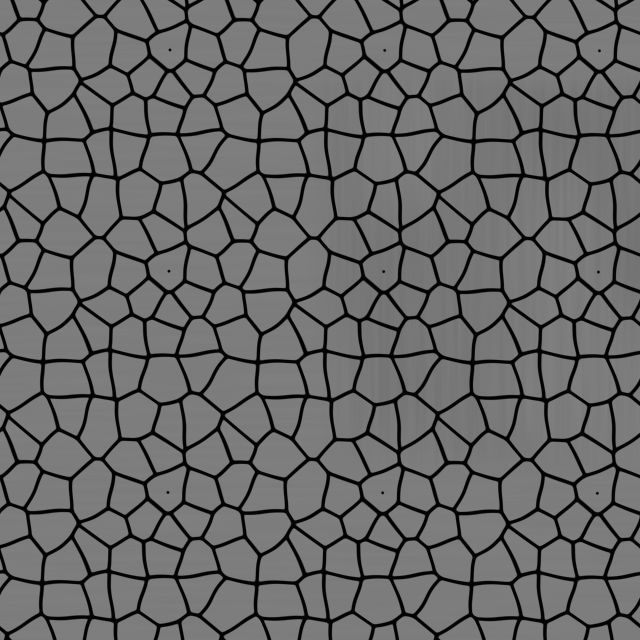
Reproduce this pattern procedurally as a WebGL 2 fragment shader.

```glsl
#version 300 es
precision highp float;
// Black cracked-cell network on brushed grey, in a tile repeating about three times each way.
// Cells are a Voronoi diagram of wrapped, jittered seeds; lines follow the bisectors.
// One small dot marks each tile, and the brushing changes direction across the canvas.

uniform vec2 u_resolution;
out vec4 fragColor;

const vec2 TILE = vec2(0.3355, 0.3457);   // repeat size in canvas units
const float GRID = 6.0;                   // seed slots along each side of a tile

vec3 hash3(vec2 p) {
  vec3 q = fract(vec3(p.xyx) * vec3(0.1031, 0.1030, 0.0973));
  q += dot(q, q.yxz + 33.33);
  return fract((q.xxy + q.yzz) * q.zyx);
}

float noise(vec2 p) {
  vec2 i = floor(p), f = fract(p);
  f = f * f * (3.0 - 2.0 * f);
  return mix(mix(hash3(i).x, hash3(i + vec2(1, 0)).x, f.x),
             mix(hash3(i + vec2(0, 1)).x, hash3(i + vec2(1, 1)).x, f.x), f.y);
}

// Seed position within its slot (xy) and whether the slot is occupied (z)
vec3 seedInSlot(vec2 slot) {
  vec2 wrapped = mod(slot, GRID);
  if (wrapped.x + wrapped.y < 0.5) return vec3(0.5, 0.5, 1.0);
  vec3 h = hash3(wrapped + 17.0);
  return vec3(0.08 + 0.84 * h.xy, step(0.1, h.z));
}

float smoothMin(float a, float b, float k) {
  float h = max(k - abs(a - b), 0.0) / k;
  return min(a, b) - h * h * k * 0.25;
}

// Distance to the nearest cell border, in canvas units
float borderDistance(vec2 tilePos) {
  vec2 slotSize = TILE / GRID;
  vec2 g = tilePos * GRID + 0.5;
  vec2 home = floor(g), nearestSlot = home, toNearest = vec2(1.0);
  for (int y = -2; y <= 2; y++) {
    for (int x = -2; x <= 2; x++) {
      vec2 slot = home + vec2(x, y);
      vec3 s = seedInSlot(slot);
      vec2 toSeed = (slot + s.xy - g) * slotSize;
      if (s.z > 0.5 && dot(toSeed, toSeed) < dot(toNearest, toNearest)) {
        toNearest = toSeed;
        nearestSlot = slot;
      }
    }
  }
  float d = 1.0;
  for (int y = -2; y <= 2; y++) {
    for (int x = -2; x <= 2; x++) {
      vec2 slot = nearestSlot + vec2(x, y);
      vec3 s = seedInSlot(slot);
      if (s.z < 0.5 || (x == 0 && y == 0)) continue;
      vec2 toSeed = (slot + s.xy - g) * slotSize;
      float edge = dot(0.5 * (toNearest + toSeed), normalize(toSeed - toNearest));
      d = smoothMin(d, edge, 0.003);   // softens the junctions
    }
  }
  return d;
}

// Grey ground: level strokes, with an upright-brushed darker patch at the right
float brushedGrey(vec2 uv) {
  float level = noise(uv * vec2(7.0, 150.0)) + 0.5 * noise(uv * vec2(15.0, 320.0)) - 0.75;
  float upright = noise(uv * vec2(170.0, 8.0)) + 0.5 * noise(uv * vec2(340.0, 14.0)) - 0.75;
  float patchMask = smoothstep(0.47, 0.55, uv.x)
                  * smoothstep(0.24, 0.32, uv.y) * smoothstep(0.9, 0.85, uv.y);
  float blotch = noise(uv * vec2(8.0, 5.0) + 4.0);
  float grey = 0.49 + 0.012 * mix(level, 1.8 * upright, patchMask);
  return grey - patchMask * 0.045 * blotch * blotch;
}

void main() {
  vec2 uv = gl_FragCoord.xy / u_resolution;
  float soft = 0.8 / min(u_resolution.x, u_resolution.y);

  // Slightly skewed repeat, with its origin on the dot
  vec2 skewed = uv + vec2(-0.0047 * uv.y, 0.002 * uv.x);
  vec2 tilePos = (skewed - vec2(0.2613, 0.9225)) / TILE;

  // A slight bend keeps the lines from being perfectly straight
  vec2 bend = 0.004 * sin(6.28318 * (tilePos.yx * vec2(5.0, 4.0) + tilePos * vec2(2.0, 3.0)));
  float line = borderDistance(tilePos + bend) - 0.0027;
  float spot = length((tilePos - round(tilePos)) * TILE) - 0.0021;

  float ink = smoothstep(soft, -soft, min(line, spot));
  fragColor = vec4(vec3(mix(brushedGrey(uv), 0.01, ink)), 1.0);
}
```
